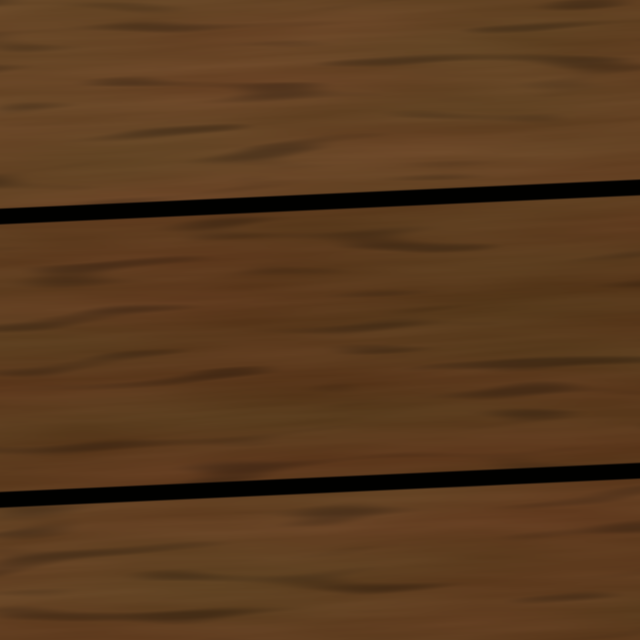
A WebGL 1 fragment shader for this texture:

```glsl
precision highp float;

uniform vec2 u_resolution;

const float PLANK_PITCH = 0.4427;
const float GAP_OFFSET = 0.219;
const float GAP_WIDTH = 0.0245;
const float TILT = 0.0455;

const vec3 DARK_WOOD = vec3(0.340, 0.213, 0.100);
const vec3 LIGHT_WOOD = vec3(0.415, 0.277, 0.153);
const vec3 GAP_COLOR = vec3(0.004, 0.002, 0.001);

vec2 gradientAt(vec2 cell) {
  float angle = 6.28318 * fract(sin(dot(cell, vec2(127.1, 311.7))) * 43758.5);
  return vec2(cos(angle), sin(angle));
}

float gradientNoise(vec2 p) {
  vec2 i = floor(p);
  vec2 f = p - i;
  vec2 w = f * f * f * (f * (f * 6.0 - 15.0) + 10.0);
  float a = dot(gradientAt(i), f);
  float b = dot(gradientAt(i + vec2(1.0, 0.0)), f - vec2(1.0, 0.0));
  float c = dot(gradientAt(i + vec2(0.0, 1.0)), f - vec2(0.0, 1.0));
  float d = dot(gradientAt(i + vec2(1.0, 1.0)), f - vec2(1.0, 1.0));
  return mix(mix(a, b, w.x), mix(c, d, w.x), w.y);
}

// Layered noise stretched along the plank
float grain(vec2 p, vec2 frequency) {
  float sum = 0.0;
  float amplitude = 1.0;
  for (int octave = 0; octave < 3; octave++) {
    sum += amplitude * gradientNoise(p * frequency);
    frequency *= vec2(1.7, 2.1);
    p += vec2(3.7, 1.9);
    amplitude *= 0.55;
  }
  return sum;
}

vec3 woodColor(vec2 p, float plank, float across) {
  vec2 q = p + vec2(7.3, 2.9) * plank;
  q.y += 0.012 * gradientNoise(q * vec2(2.0, 5.0));

  // Plank tone, slow shading and fine fibres
  float tone = 0.12 + 0.8 * fract(0.15 + 0.7 * plank);
  tone += 0.2 * (across - 0.5) - 0.15 * (p.x - 0.5);
  tone += 0.35 * grain(q, vec2(1.5, 9.0)) + 0.4 * grain(q, vec2(3.0, 34.0));
  vec3 color = mix(DARK_WOOD, LIGHT_WOOD, tone);

  // Drift between reddish and olive
  float hue = gradientNoise(q * vec2(1.8, 14.0) + 11.0);
  color += hue * vec3(0.015, -0.016, -0.004);

  // Scattered dark streaks
  float streak = smoothstep(0.12, 0.55, gradientNoise(q * vec2(4.2, 42.0) + 23.0));
  return color * (1.0 - 0.24 * streak);
}

void main() {
  vec2 uv = gl_FragCoord.xy / u_resolution;
  vec2 p = vec2(uv.x, uv.y - TILT * uv.x);
  float row = (p.y - GAP_OFFSET) / PLANK_PITCH;
  float across = fract(row);

  // Soft-edged gap at each plank boundary
  float gapDistance = min(across, 1.0 - across) * PLANK_PITCH;
  float softness = max(0.0022, 0.75 / u_resolution.y);
  float wood = smoothstep(-softness, softness, gapDistance - 0.5 * GAP_WIDTH);

  vec3 color = mix(GAP_COLOR, woodColor(p, floor(row), across), wood);
  gl_FragColor = vec4(color, 1.0);
}
```
